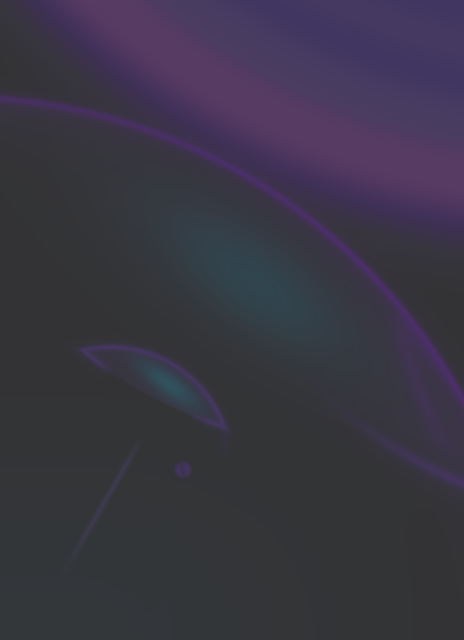
Reproduce this background procedurally as a WebGL 1 fragment shader.

```glsl
precision highp float;
uniform vec2 u_resolution;

#define BASE vec3(0.200, 0.201, 0.208)
#define MIST vec3(0.200, 0.215, 0.228)
#define VIOLET vec3(0.305, 0.180, 0.435)
#define INDIGO vec3(0.250, 0.210, 0.380)
#define SLATE vec3(0.285, 0.235, 0.380)
#define PLUM vec3(0.340, 0.230, 0.385)
#define DUSK vec3(0.235, 0.215, 0.285)
#define HAZE vec3(0.215, 0.232, 0.265)
#define TEAL vec3(0.185, 0.285, 0.325)
#define RIM_WIDTH 0.006

float bell(float x, float width) {
  return exp(-x * x / (width * width));
}

float circle(vec2 p, vec2 center, float radius) {
  return length(p - center) - radius;
}

// Soft elliptical glow stretched along a falling diagonal
float glow(vec2 p, vec2 center, vec2 size) {
  vec2 axis = vec2(0.80, -0.60);
  vec2 q = p - center;
  q = vec2(dot(q, axis), dot(q, vec2(-axis.y, axis.x))) / size;
  return exp(-dot(q, q));
}

// Tapered line, brightest in its middle
float streak(vec2 p, vec2 a, vec2 b, float width, float bend) {
  vec2 q = p - a, along = b - a;
  float t = dot(q, along) / dot(along, along);
  float h = clamp(t, 0.0, 1.0);
  vec2 side = normalize(vec2(-along.y, along.x));
  float d = length(q - along * h - side * bend * 4.0 * h * (1.0 - h));
  return bell(d, width) * smoothstep(-0.05, 0.25, t) * smoothstep(1.05, 0.6, t);
}

// Concentric ribbons around a point beyond the upper right corner
vec3 ribbons(vec3 color, vec2 p) {
  float r = length(p - vec2(0.918, 1.815));
  vec3 inner = mix(INDIGO, SLATE, 0.6 * bell(r - 0.905, 0.035));
  inner = mix(inner, SLATE, smoothstep(0.955, 1.025, r));
  inner = mix(inner, PLUM, smoothstep(1.035, 1.095, r));
  inner = mix(inner, vec3(0.245, 0.185, 0.345), smoothstep(1.125, 1.195, r));
  color = mix(color, DUSK, 0.55 * smoothstep(1.31, 1.19, r));
  return mix(color, inner, smoothstep(1.235, 1.170, r));
}

vec3 largeBubble(vec3 color, vec2 p) {
  float outer = circle(p, vec2(-0.074, -0.059), 0.9085);
  float lower = circle(p, vec2(1.0195, 0.9466), 0.7617);
  float inside = smoothstep(0.004, -0.004, outer);
  float right = smoothstep(0.45, 0.72, p.x);

  // Interior mist and teal heart
  vec3 body = mix(BASE, MIST, smoothstep(0.45, 0.0, p.y) * smoothstep(0.75, 0.1, p.x));
  body = mix(body, DUSK, 0.75 * right * smoothstep(0.006, -0.05, lower));
  body = mix(body, HAZE, 0.85 * glow(p, vec2(0.385, 0.585), vec2(0.29, 0.105)));
  body = mix(body, TEAL, 0.80 * glow(p, vec2(0.400, 0.560), vec2(0.145, 0.060)));
  body = mix(body, vec3(0.235, 0.205, 0.280), 0.75 * exp(min(outer, 0.0) / 0.040));
  color = mix(color, body, inside);

  // Folds near the right end
  float folds = streak(p, vec2(0.618, 0.530), vec2(0.715, 0.270), 0.014, -0.014)
              + streak(p, vec2(0.625, 0.515), vec2(0.750, 0.365), 0.012, -0.008);
  color = mix(color, VIOLET, 0.32 * min(folds, 1.0) * inside);

  // Lower edge, then the bright upper rim
  color = mix(color, vec3(0.27, 0.21, 0.38), right * inside
      * (0.70 * bell(lower, 0.009) + 0.20 * bell(lower, 0.030)));
  float rim = 0.72 * bell(outer, RIM_WIDTH) + 0.28 * exp(-abs(outer) / 0.014);
  return mix(color, VIOLET, rim * (0.72 + 0.18 * smoothstep(0.0, 0.5, p.x)));
}

vec3 smallBubble(vec3 color, vec2 p) {
  float upper = circle(p, vec2(0.1736, 0.2703), 0.1874);
  float lower = circle(p, vec2(0.5195, 0.9076), 0.5990);
  float d = max(upper, lower);
  float inside = smoothstep(0.003, -0.003, d);
  color = mix(color, DUSK, 0.55 * inside);
  color = mix(color, vec3(0.185, 0.335, 0.385),
      0.90 * inside * glow(p, vec2(0.265, 0.399), vec2(0.055, 0.018)));

  // The underside is only bright toward the tips
  float tips = max(smoothstep(0.180, 0.150, p.x), smoothstep(0.285, 0.335, p.x));
  float strength = mix(tips, 1.0, smoothstep(-0.012, 0.0, upper - lower));
  float rim = 0.70 * bell(d, 0.0045) + 0.22 * exp(-abs(d) / 0.009);
  color = mix(color, vec3(0.275, 0.215, 0.395), rim * strength);
  return mix(color, INDIGO, 0.25 * streak(p, vec2(0.350, 0.350), vec2(0.354, 0.280), 0.006, 0.0));
}

void main() {
  vec2 p = gl_FragCoord.xy / u_resolution.y;
  vec3 color = ribbons(BASE, p);
  color = largeBubble(color, p);
  color = smallBubble(color, p);

  // Thin ray and faint column
  color = mix(color, vec3(0.255, 0.235, 0.335),
      0.75 * streak(p, vec2(0.223, 0.319), vec2(0.098, 0.102), 0.0045, 0.0));
  color = mix(color, MIST, 0.35 * bell(p.x - 0.258, 0.018) * smoothstep(0.25, 0.12, p.y));

  // Split bead
  vec2 bead = p - vec2(0.286, 0.266);
  float disc = smoothstep(0.016, 0.009, length(bead));
  float split = 1.0 - 0.45 * bell(bead.x + 0.25 * bead.y, 0.003);
  color = mix(color, vec3(0.265, 0.205, 0.390), 0.85 * disc * split);

  gl_FragColor = vec4(color, 1.0);
}
```
